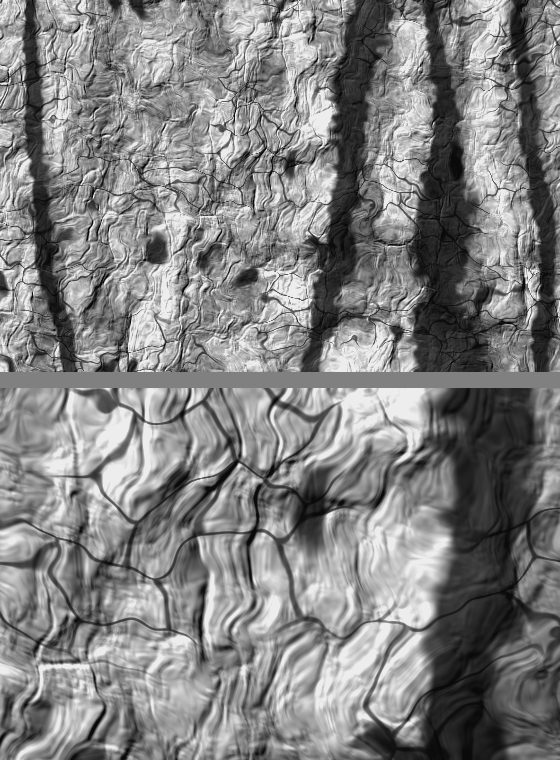
Top, the full canvas; bottom, a detail of the centre.
Reproduce this texture procedurally as a Shadertoy shader.

```glsl
// Weathered grey tree bark: flaky, creased plates split by deep upright fissures.
// Billowed noise and cellular flakes form a relief that is lit from the upper left;
// fissures follow smooth paths with ragged edges, then pits and fine cracks are cut in.

const float BASE_TONE = 0.635;
const float SLOPE_GAIN = 0.016;      // strength of the directional light
const float CREASE_GAIN = 0.85;      // darkening of low ground
const float FISSURE_TONE = 0.25;     // light left inside a fissure
const float RAGGEDNESS = 0.9;
const float FLAKE_HEIGHT = 0.11;
const float GRAIN = 0.13;
const vec2 TO_LIGHT = vec2(-0.64, 0.77);
const vec2 RELIEF_SCALE = vec2(9.0, 4.5);
const vec2 FLAKE_SCALE = vec2(17.0, 10.0);
const vec2 CRACK_SCALE = vec2(9.0, 17.0);
const vec2 PIT_SCALE = vec2(9.0, 4.5);

vec2 hash2(vec2 p) {
    vec3 q = fract(vec3(p.xyx) * vec3(0.1031, 0.1030, 0.0973));
    q += dot(q, q.yzx + 33.33);
    return fract((q.xx + q.yz) * q.zy);
}

float noise(vec2 p) {
    vec2 i = floor(p), f = fract(p);
    f = f * f * (3.0 - 2.0 * f);
    return mix(mix(hash2(i).x, hash2(i + vec2(1, 0)).x, f.x),
               mix(hash2(i + vec2(0, 1)).x, hash2(i + vec2(1, 1)).x, f.x), f.y);
}

// Cellular noise: nearest distance, second distance, random value of the cell
vec3 cells(vec2 p) {
    vec2 home = floor(p);
    vec3 best = vec3(8.0, 8.0, 0.0);
    for (int y = -1; y <= 1; y++)
    for (int x = -1; x <= 1; x++) {
        vec2 id = home + vec2(x, y);
        float d = length(id + hash2(id) - p);
        if (d < best.x) best = vec3(d, best.x, hash2(id + 71.0).y);
        else best.y = min(best.y, d);
    }
    return best;
}

// Bend the fibres with layered sines and roughen them with noise
vec2 warp(vec2 p) {
    vec2 sway = vec2(sin(p.y * 5.0 + 2.0 * sin(p.x * 4.0)), sin(p.x * 9.0 + p.y * 4.0));
    vec2 rough = vec2(noise(p * 13.0), noise(p * 13.0 + 40.0)) - 0.5;
    vec2 fray = vec2(noise(p * 42.0 + 9.0), noise(p * 42.0 + 80.0)) - 0.5;
    return p + 0.025 * sway + 0.05 * rough + 0.02 * fray;
}

// Billowed octaves: upright creases at large sizes, even crumbs at small ones
float relief(vec2 p) {
    vec2 q = warp(p), scale = RELIEF_SCALE;
    float sum = 0.0, total = 0.0, amp = 1.0;
    for (int i = 0; i < 6; i++) {
        sum += amp * abs(2.0 * noise(q * scale + float(i) * 17.3) - 1.0);
        total += amp;
        amp *= 0.58;
        scale *= vec2(1.85, 2.05);
    }
    vec3 flake = cells(q * FLAKE_SCALE);
    return sum / total + FLAKE_HEIGHT * flake.z * smoothstep(0.0, 0.15, flake.y - flake.x);
}

// Smooth curve through four values spaced evenly from bottom to top
float along(vec4 k, float y) {
    float t = 3.0 * y;
    return mix(mix(k.x, k.y, smoothstep(0.0, 1.0, t)),
               mix(k.z, k.w, smoothstep(2.0, 3.0, t)), smoothstep(1.0, 2.0, t));
}

// Light that remains near one fissure; its right bank lies in half shade
float fissure(vec2 p, vec4 centre, vec4 halfWidth, float rag) {
    float side = (p.x - along(centre, p.y)) / along(halfWidth, p.y);
    float d = abs(side) + RAGGEDNESS * rag;
    float bank = smoothstep(2.6, 0.8, d) * smoothstep(0.0, 0.6, side);
    float core = smoothstep(1.2, 0.65, d);
    return mix(1.0 - 0.3 * bank, FISSURE_TONE, core);
}

void mainImage(out vec4 fragColor, in vec2 fragCoord) {
    vec2 p = fragCoord / iResolution.y;
    vec2 q = warp(p);

    // Lit relief
    float step_ = 0.004;
    float h = relief(p);
    float slope = (h - relief(p + step_ * TO_LIGHT)) / step_;
    float tone = BASE_TONE + SLOPE_GAIN * slope + CREASE_GAIN * (h - 0.39);
    tone += 0.16 * (noise(p * vec2(7.0, 3.0) + 5.0) - 0.5);
    tone += GRAIN * (noise(p * 170.0) + noise(p * 95.0 + 30.0) - 1.0);

    // Fine cross cracks, broken into short runs
    vec3 crack = cells(q * CRACK_SCALE + 20.0);
    float run = smoothstep(0.45, 0.65, noise(p * 8.0 + 60.0));
    tone *= 1.0 - 0.6 * run * smoothstep(0.07, 0.015, crack.y - crack.x);

    // Scattered dark pits under lifted flakes
    vec3 pit = cells(q * PIT_SCALE + 7.0);
    tone *= 1.0 - 0.75 * step(0.72, pit.z) * smoothstep(0.24, 0.1, pit.x);

    // Deep fissures
    float rag = noise(p * vec2(22.0, 9.0)) + 0.6 * noise(p * 60.0) - 0.8;
    float light = fissure(p, vec4(0.19, 0.115, 0.09, 0.08), vec4(0.018, 0.026, 0.024, 0.014), rag);
    light = min(light, fissure(p, vec4(0.84, 0.91, 0.945, 0.995), vec4(0.028, 0.045, 0.05, 0.05), rag));
    light = min(light, fissure(p, vec4(1.21, 1.19, 1.2, 1.16), vec4(0.095, 0.075, 0.034, 0.02), rag));
    light = min(light, fissure(p, vec4(1.45, 1.475, 1.42, 1.39), vec4(0.026, 0.024, 0.028, 0.02), rag));
    light *= mix(1.0, 0.88, smoothstep(1.15, 1.3, p.x));

    fragColor = vec4(vec3(clamp(tone * light, 0.04, 0.93)), 1.0);
}
```
